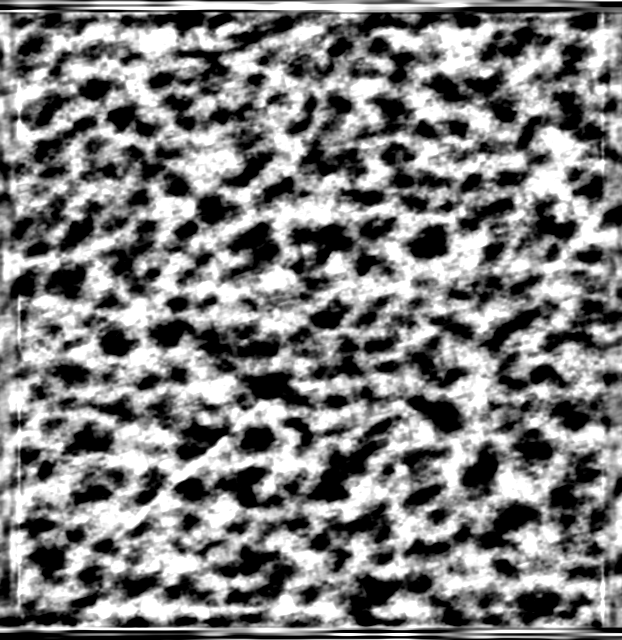
A Shadertoy shader for this texture:

```glsl
// Mottled monochrome grain: slanted dark blobs in a pale mesh, with streaked borders.
#define CELL vec2(0.054, 0.039)      // mean spacing of the blobs
#define BLOB_SIZE vec2(0.0162, 0.0095) // spread along and across a blob
#define JITTER 0.75                  // scatter of the blobs within their cells
#define TILT 0.20                    // mean slant in radians
#define TILT_SPREAD 0.9              // variation of the slant
#define WARP 0.006                   // ragged outlines
#define CONTRAST 0.40
#define BRIGHTNESS 0.475
#define BORDER 0.030                 // width of the streaked rim

vec2 hash2(vec2 p) {
    vec3 q = fract(vec3(p.xyx) * vec3(0.1031, 0.1030, 0.0973));
    q += dot(q, q.yzx + 33.33);
    return fract((q.xx + q.yz) * q.zy);
}

// Smooth value noise in -1..1
float noise(vec2 p) {
    vec2 i = floor(p), f = fract(p);
    f = f * f * f * (f * (f * 6.0 - 15.0) + 10.0);
    float low = mix(hash2(i).x, hash2(i + vec2(1, 0)).x, f.x);
    float high = mix(hash2(i + vec2(0, 1)).x, hash2(i + vec2(1, 1)).x, f.x);
    return mix(low, high, f.y) * 2.0 - 1.0;
}

// Sum of soft, tilted ellipses on a staggered, jittered grid
float blobs(vec2 p) {
    vec2 home = floor(p / CELL);
    float sum = 0.0;
    for (int y = -2; y <= 2; y++)
    for (int x = -2; x <= 2; x++) {
        vec2 id = home + vec2(x, y);
        vec2 jitter = JITTER * (hash2(id + 71.0) - 0.5);
        vec2 kind = hash2(id + 193.0);
        vec2 stagger = vec2(0.5 * mod(id.y, 2.0), 0.0);
        vec2 d = p - (id + 0.5 + stagger + jitter) * CELL;
        float region = noise(id * CELL * 5.0 + 40.0);
        float angle = TILT + TILT_SPREAD * (kind.x - 0.5) + 0.4 * region;
        float c = cos(angle), s = sin(angle);
        d = vec2(c * d.x + s * d.y, c * d.y - s * d.x) / BLOB_SIZE;
        sum += mix(0.6, 1.15, kind.y) * exp(-0.5 * dot(d, d));
    }
    return sum;
}

float segment(vec2 p, vec2 a, vec2 b) {
    vec2 pa = p - a, ba = b - a;
    return length(pa - ba * clamp(dot(pa, ba) / dot(ba, ba), 0.0, 1.0));
}

float bump(float x, float width) {
    return exp(-x * x / (width * width));
}

void mainImage(out vec4 fragColor, in vec2 fragCoord) {
    vec2 p = fragCoord / iResolution.y;
    float aspect = iResolution.x / iResolution.y;
    vec2 edge = min(p, vec2(aspect, 1.0) - p);

    // Blobs with ragged outlines
    vec2 warp = vec2(noise(p * 38.0 + 11.0), noise(p * 42.0 + 57.0));
    vec2 q = p + WARP * warp;
    float darkness = (blobs(q + 3.0) - 0.398) / 0.278;

    // Crisp grey patches, fine mottling and faint broad patches
    vec2 slanted = vec2(p.x + 0.25 * p.y, p.y - 0.25 * p.x);
    darkness += 0.45 * clamp(2.5 * noise(slanted * vec2(52.0, 76.0) + 23.0), -1.0, 1.0);
    darkness += 0.62 * noise(slanted * vec2(100.0, 135.0) + 91.0);
    darkness += 0.32 * noise(slanted.yx * vec2(210.0, 180.0) + 47.0);
    darkness += 0.25 * noise(slanted * vec2(6.0, 11.0) + 17.0);
    float tone = BRIGHTNESS - CONTRAST * darkness;

    // Pale diagonal scratch
    float scratch = segment(p + 0.4 * WARP * warp, vec2(0.18, 0.16), vec2(0.41, 0.37));
    tone += 0.55 * bump(scratch, 0.006);

    // Vertical streaks and a broken crease at the sides
    float sideStreak = 0.5 + 0.9 * noise(vec2(p.x * 95.0, p.y * 24.0) + 7.0);
    float side = 1.0 - smoothstep(0.6 * BORDER, 1.1 * BORDER, edge.x);
    tone = mix(tone, sideStreak, 0.4 * side);
    float broken = smoothstep(0.0, 0.6, noise(vec2(p.x * 3.0, p.y * 12.0) + 29.0));
    tone += 0.5 * broken * bump(edge.x - BORDER, 0.0028);

    // Long dark band and thin horizontal lines at top and bottom
    float bandNoise = noise(vec2(p.x * 16.0, p.y * 32.0) + 61.0);
    tone -= (0.4 + 0.4 * bandNoise) * bump(edge.y - BORDER, 0.007);
    tone += 0.25 * bump(edge.y - 1.6 * BORDER, 0.005);
    float lines = 0.5 + 1.0 * noise(vec2(p.x * 5.0, p.y * 230.0) + 83.0);
    lines += 0.4 * noise(vec2(p.x * 24.0, p.y * 130.0) + 37.0);
    tone = mix(lines, tone, smoothstep(0.5 * BORDER, 0.85 * BORDER, edge.y));

    fragColor = vec4(vec3(clamp(tone, 0.0, 1.0)), 1.0);
}
```
